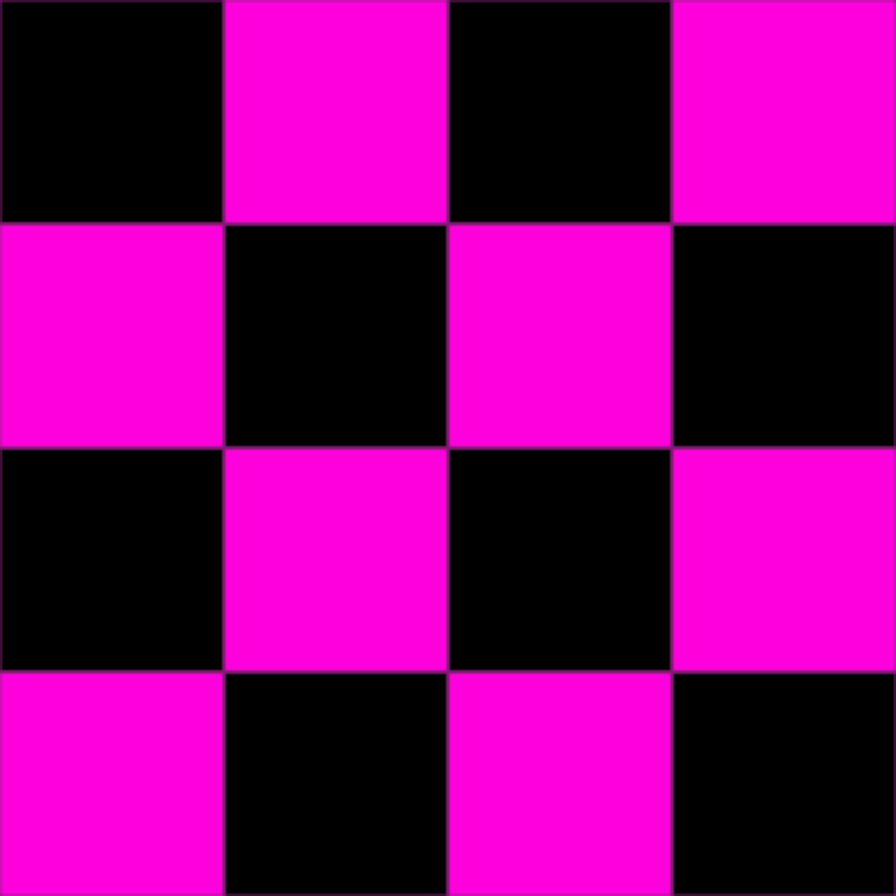
Give the GLSL for this pattern, as a three.js fragment shader.

```glsl
// A four by four checkerboard of magenta and black squares.
// Two soft square waves, one per axis, are multiplied to alternate the cells;
// their slopes blur the seams, which are slightly greyed.

varying vec2 vUv;

const float CELLS = 4.0;            // squares across and down
const float SEAM_HALF = 0.004;      // half width of the blur at a seam
const float BORDER_INSET = 0.0022;  // how much of the outer seam is cut away
const vec3 MAGENTA = vec3(0.995, 0.0, 0.86);
const vec3 BLACK = vec3(0.003, 0.0, 0.003);
const vec3 SEAM_GREY = vec3(0.03, 0.09, 0.04);

// Square wave per axis: +1 in even cells, -1 in odd ones, 0 on the seams.
vec2 softSquareWave(vec2 uv, vec2 halfWidth) {
  vec2 cell = uv * CELLS;
  vec2 parity = 1.0 - 2.0 * mod(floor(cell), 2.0);
  vec2 seamDistance = abs(fract(cell + 0.5) - 0.5) / CELLS;
  return parity * smoothstep(vec2(0.0), halfWidth, seamDistance);
}

void main() {
  // Keep the blur at least a pixel wide, and soften the outer border less.
  vec2 halfWidth = max(vec2(SEAM_HALF), fwidth(vUv));
  vec2 uv = clamp(vUv, BORDER_INSET, 1.0 - BORDER_INSET);

  // Equal signs give magenta, opposite signs give black.
  vec2 wave = softSquareWave(uv, halfWidth);
  float coverage = 0.5 + 0.5 * wave.x * wave.y;

  // Grey the half-covered seams.
  float seam = 4.0 * coverage * (1.0 - coverage);
  vec3 color = mix(BLACK, MAGENTA, coverage) + SEAM_GREY * seam;
  gl_FragColor = vec4(color, 1.0);
}
```
